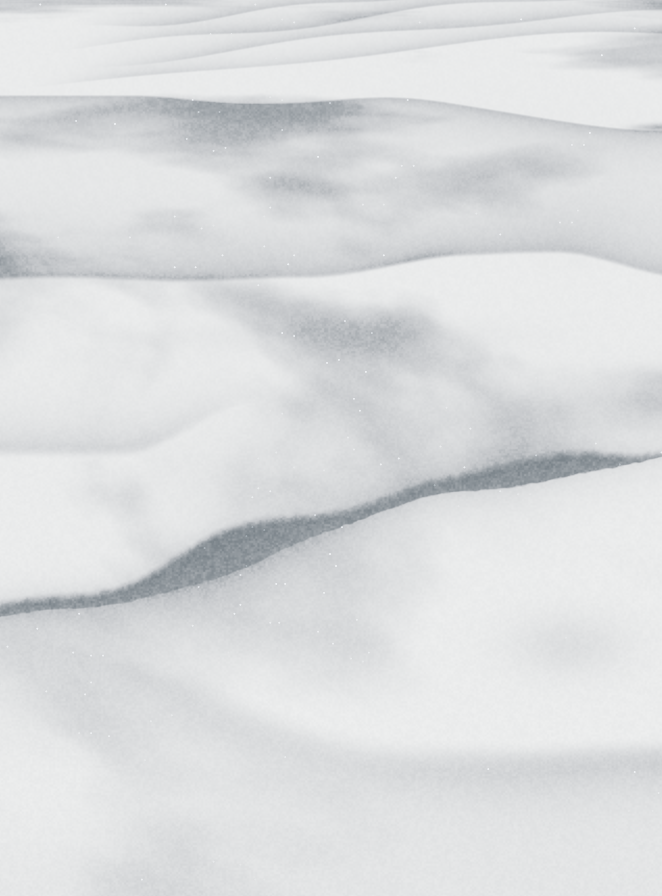
Give the GLSL for this texture, as a Shadertoy shader.

```glsl
// Wind-shaped snow drifts in soft daylight, with one deep shadowed hollow.
// Crest curves carry one-sided falloffs of shade; stretched noise adds relief,
// and fine noise adds the grain and glints of the snow crystals.
const vec3 LIT_SNOW = vec3(0.928, 0.932, 0.932);
const vec3 GREY_SNOW = vec3(0.765, 0.775, 0.787);
const vec3 DEEP_SHADOW = vec3(0.485, 0.520, 0.545);
const float GRAIN_CELLS = 430.0;    // grains per canvas height
const float GRAIN_LIT = 0.045;
const float GRAIN_SHADE = 0.17;
const float GLINT_CELLS = 300.0;
const float GLINT_RARITY = 0.9955;
const float RELIEF = 0.50;          // strength of the soft undulations

float hash(vec2 p) {
    return fract(sin(dot(p, vec2(12.9898, 78.233))) * 43758.5453);
}

float noise(vec2 p) {
    vec2 i = floor(p), f = fract(p);
    f = f * f * f * (f * (f * 6.0 - 15.0) + 10.0);
    return mix(mix(hash(i), hash(i + vec2(1, 0)), f.x),
               mix(hash(i + vec2(0, 1)), hash(i + vec2(1, 1)), f.x), f.y);
}

float fbm(vec2 p) {
    float sum = 0.0, amp = 0.53;
    for (int i = 0; i < 4; i++) {
        sum += amp * noise(p);
        p = mat2(0.96, 0.28, -0.28, 0.96) * p * 2.03 + 7.3;
        amp *= 0.48;
    }
    return sum;
}

float bump(float x, float centre, float width) {
    float t = (x - centre) / width;
    return exp(-t * t);
}

// Shade that starts at d = 0 and fades out on the positive side
float fade(float d, float edge, float reach) {
    return smoothstep(-edge, edge, d) * exp(-max(d, 0.0) / reach);
}

float mainCrest(float x) {
    return 0.312 + 0.085 * x + 0.08 * smoothstep(0.18, 0.70, x)
         + 0.016 * smoothstep(0.8, 1.05, x) + 0.0015 * sin(x * 31.0);
}

float farShade(float x, float y) {
    // Soft relief, compressed towards the horizon
    vec2 field = vec2(x * 3.2 + y * 1.5, 3.0 / (1.25 - y));
    float relief = fbm(field + 0.5 * noise(field * 0.8));
    float shade = 0.03 + RELIEF * smoothstep(0.44, 0.82, relief);
    // Broad hollows in the middle distance
    shade += 0.13 * bump(y, 0.625, 0.018) * bump(x, 0.52, 0.22);
    shade += 0.20 * bump(y, 0.50 + 0.05 * x, 0.035) * smoothstep(0.2, 0.75, x);
    shade += 0.14 * bump(y, 0.45, 0.05) * bump(x, 0.52, 0.24);
    float lowCrest = 0.495 + 0.06 * smoothstep(0.18, 0.4, x);
    shade += 0.32 * fade(y - lowCrest, 0.008, 0.028) * (1.0 - smoothstep(0.15, 0.46, x));
    // Middle crest: grey slope rising behind a lit edge
    float midCrest = 0.689 + 0.028 * smoothstep(0.46, 0.70, x)
                   - 0.025 * smoothstep(0.84, 1.05, x) + 0.002 * sin(x * 17.0);
    float d = y - midCrest;
    shade += (0.34 + 0.12 * noise(vec2(x * 6.0, y * 18.0))) * fade(d, 0.004, 0.05);
    shade += 0.30 * fade(d, 0.0025, 0.007) * (0.35 + bump(x, 0.63, 0.07));
    // Upper crest: shade falls below the edge
    float upperCrest = 0.893 - 0.009 * smoothstep(0.2, 0.38, x) + 0.007 * bump(x, 0.58, 0.10)
                     - 0.03 * smoothstep(0.62, 1.0, x);
    d = upperCrest - y;
    shade += 0.33 * fade(d, 0.002, 0.026) + 0.16 * fade(d, 0.0015, 0.005);
    shade += 0.55 * bump(y, 0.838 + 0.02 * x, 0.004) * smoothstep(0.93, 1.0, x);
    // Thin distant crests, each rising to the right
    for (int i = 0; i < 4; i++) {
        float k = float(i);
        float start = 0.16 * hash(vec2(k, 3.0)) - 0.02;
        float rise = 0.066 * smoothstep(-0.15, 0.95, x - 0.05 * k);
        d = y - (0.895 + 0.024 * k + rise + 0.004 * sin(x * (9.0 + 3.0 * k) + k * 2.1));
        float strength = smoothstep(start, start + 0.2, x) * (0.6 + 0.5 * noise(vec2(x * 5.0, k * 4.0)));
        shade += strength * (0.27 * fade(d, 0.002, 0.013) + 0.13 * fade(d, 0.0012, 0.004));
    }
    return shade;
}

float nearShade(float x, float y, float below) {
    float relief = fbm(vec2(x * 2.2 + 4.0, y * 5.0 + x));
    float shade = 0.02 + 0.28 * smoothstep(0.42, 0.8, relief);
    // Grey roll just under the crest, and the wide trough lower down
    shade += 0.33 * exp(-below / 0.022) * (1.0 - 0.5 * smoothstep(0.5, 1.0, x));
    float trough = 0.283 - 0.13 * smoothstep(0.0, 0.62, x) + 0.008 * smoothstep(0.75, 1.0, x);
    shade += (0.27 + 0.18 * smoothstep(0.3, 0.9, x)) * fade(trough - y, 0.036 - 0.018 * x, 0.05);
    shade += 0.17 * bump(x, 0.86, 0.09) * bump(y, 0.28, 0.035);
    return shade + 0.07 * (1.0 - smoothstep(0.0, 0.12, y));
}

void mainImage(out vec4 fragColor, in vec2 fragCoord) {
    vec2 uv = fragCoord / iResolution.xy;
    vec2 p = fragCoord / iResolution.y;
    float d = uv.y - mainCrest(uv.x) + 0.002 * (noise(p * 130.0) - 0.5);
    // Shadow filling the hollow behind the main crest
    float depth = 0.014 + 0.037 * bump(uv.x, 0.345, 0.11) + 0.015 * bump(uv.x, 0.81, 0.10)
                - 0.010 * smoothstep(0.88, 1.0, uv.x);
    float hollow = 1.0 - smoothstep(depth - 0.008, depth + 0.006, d);
    float back = farShade(uv.x, uv.y) + 0.22 * exp(-max(d - depth, 0.0) / 0.013);
    back = mix(min(back, 0.75), 0.84 + 0.10 * smoothstep(0.0, depth, d), hollow);
    float front = nearShade(uv.x, uv.y, max(-d, 0.0));
    float shade = mix(front, back, smoothstep(-0.0015, 0.0015, d));
    // Crystal grain, coarser and stronger in the shade
    float grain = noise(p * GRAIN_CELLS) + 0.6 * noise(p * GRAIN_CELLS * 0.53 + 19.0) - 0.8;
    shade += grain * mix(GRAIN_LIT, GRAIN_SHADE, smoothstep(0.05, 0.8, shade)) * (1.2 - 0.6 * uv.y);
    vec3 colour = mix(LIT_SNOW, GREY_SNOW, clamp(shade * 2.0, 0.0, 1.0));
    colour = mix(colour, DEEP_SHADOW, clamp(shade * 2.0 - 1.0, 0.0, 1.0));
    // Rare glints
    vec2 cell = p * GLINT_CELLS;
    float glint = step(GLINT_RARITY, hash(floor(cell))) * (1.0 - smoothstep(0.15, 0.5, length(fract(cell) - 0.5)));
    fragColor = vec4(min(colour + 0.13 * glint * smoothstep(0.08, 0.4, shade), 1.0), 1.0);
}
```
